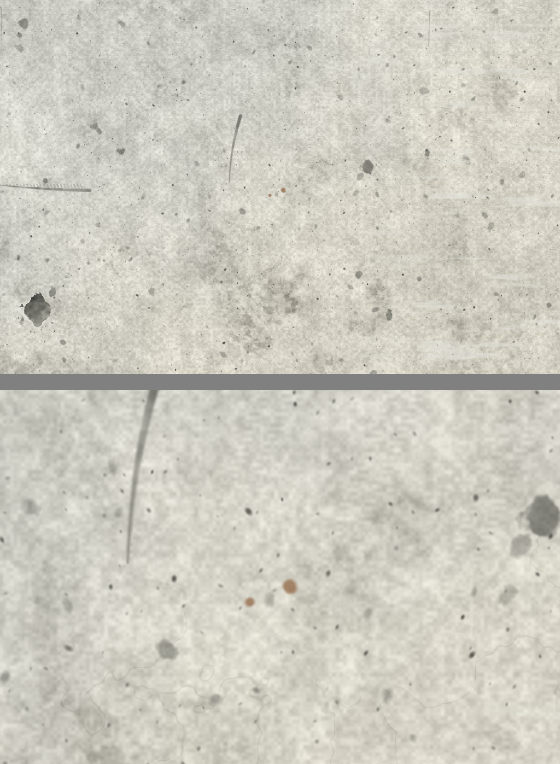
Top: the whole. Bottom: its middle third, enlarged.
Write a WebGL 1 fragment shader that draws this texture.

```glsl
precision highp float;
// Weathered pale concrete wall with grain, pores, grey stains, scratches and a chipped hole.
uniform vec2 u_resolution;

const vec3 CONCRETE = vec3(0.826, 0.823, 0.785);
const vec3 WARM_TINT = vec3(0.004, -0.007, -0.022);
const vec3 COOL_TINT = vec3(0.002, 0.006, 0.012);
const vec3 STAIN = vec3(0.43, 0.43, 0.40);
const vec3 PORE = vec3(0.20, 0.20, 0.18);
const vec3 RUST = vec3(0.55, 0.38, 0.24);
const vec3 CHALK = vec3(0.89, 0.89, 0.86);
const float CLOUDS = 0.13;
const float MOTTLE = 0.13;
const float GRAIN = 0.10;
const float FINE_GRAIN = 0.08;
const float GRIME = 0.13;
const float HAIRLINES = 0.05;

float hash(vec2 p) {
  return fract(sin(dot(p, vec2(127.1, 311.7))) * 43758.5453);
}

float noise(vec2 p) {
  vec2 i = floor(p), f = fract(p);
  f = f * f * (3.0 - 2.0 * f);
  return mix(mix(hash(i), hash(i + vec2(1.0, 0.0)), f.x),
             mix(hash(i + vec2(0.0, 1.0)), hash(i + vec2(1.0)), f.x), f.y);
}

float fbm(vec2 p) {
  float sum = 0.0, amp = 0.533;
  for (int k = 0; k < 4; k++) {
    sum += amp * noise(p);
    p = mat2(1.6, 1.2, -1.2, 1.6) * p + 7.3;
    amp *= 0.5;
  }
  return sum;
}

// Soft disc coverage from a signed distance.
float cover(float d, float soft) {
  return 1.0 - smoothstep(-soft, soft, d);
}

// One random, ragged spot in some cells of a grid; radii are in canvas heights.
float spots(vec2 p, float cells, float chance, float rMin, float rMax, float ragged, float soft) {
  vec2 id = floor(p * cells) + cells;
  vec2 jitter = 0.25 + 0.5 * vec2(hash(id + 3.1), hash(id + 8.7));
  vec2 q = (fract(p * cells) - jitter) / cells;
  q.x *= 0.8 + 0.7 * hash(id + 5.5);
  q.x += q.y * (hash(id + 6.4) - 0.5);
  float size = hash(id + 1.9);
  float r = mix(rMin, rMax, size * size);
  float d = length(q) - r + ragged * r * (fbm(p * 70.0) - 0.5);
  return step(hash(id), chance) * cover(d, soft) * (0.5 + 0.5 * hash(id + 2.3));
}

// Tapered, slightly bowed stroke from a to b.
float stroke(vec2 p, vec2 a, vec2 b, float width, float bow, float soft) {
  vec2 ab = b - a;
  float t = clamp(dot(p - a, ab) / dot(ab, ab), 0.0, 1.0);
  vec2 side = normalize(vec2(-ab.y, ab.x));
  vec2 axis = a + ab * t + side * bow * 4.0 * t * (1.0 - t);
  return cover(length(p - axis) - width * (1.0 - 0.8 * t), soft);
}

// Ragged blot at a given centre.
float blot(vec2 p, vec2 centre, float r, float soft) {
  return cover(length(p - centre) - r + 1.5 * r * (fbm(p * 40.0) - 0.5), soft);
}

void main() {
  vec2 p = gl_FragCoord.xy / u_resolution.y;
  float px = 1.0 / u_resolution.y;
  float soft = max(0.0022, 0.7 * px);

  // Broad clouds, trowel drift and grain
  float clouds = fbm(p * vec2(4.0, 3.2) + 11.0);
  float mottle = fbm(p * vec2(26.0, 22.0));
  float tone = CLOUDS * (clouds - 0.5) + MOTTLE * (mottle - 0.5);
  tone += 0.03 * (noise(p * vec2(38.0, 4.0)) - 0.5);
  tone += GRAIN * (noise(p * 150.0) - 0.5) + FINE_GRAIN * (noise(p * 310.0 + 40.0) - 0.5);
  float warmth = smoothstep(0.2, 1.0, 0.45 * p.x + 0.6 * (1.0 - p.y) + 0.6 * (clouds - 0.5));
  vec3 col = CONCRETE + tone + mix(COOL_TINT, WARM_TINT, warmth);

  // Speckled grime, heavier in a low band
  float band = exp(-pow((p.y - 0.18) / 0.12, 2.0)) * (1.0 - smoothstep(1.0, 1.35, p.x));
  float patches = smoothstep(0.5, 0.75, fbm(p * 9.0 + 21.0) + 0.08 * band);
  float speckle = smoothstep(0.42, 0.68, fbm(p * 65.0 + 5.0));
  col -= GRIME * patches * (0.25 + speckle) * (0.6 + 0.6 * band);

  // Hairline crazing
  float ridge = abs(fbm(p * 17.0 + 31.0) - 0.5);
  col -= HAIRLINES * (1.0 - smoothstep(0.0, 0.014, ridge)) * smoothstep(0.35, 0.6, noise(p * 6.0));

  // Chalky horizontal wipes on the right
  float wipes = smoothstep(0.62, 0.82, fbm(p * vec2(5.0, 42.0) + 3.0));
  col = mix(col, CHALK, 0.6 * wipes * smoothstep(0.8, 1.2, p.x));

  // Grey stains and small pores
  float stains = spots(p, 11.0, 0.24, 0.004, 0.013, 2.2, 0.0035);
  stains = max(stains, 0.8 * spots(p + 0.37, 23.0, 0.12, 0.003, 0.008, 2.0, 0.003));
  stains = max(stains, blot(p, vec2(0.985, 0.555), 0.018, 0.003));
  col = mix(col, STAIN + 0.6 * tone, 0.75 * stains);
  float pores = spots(p + 0.13, 31.0, 0.16, 0.0010, 0.0032, 0.5, soft);
  pores = max(pores, 0.7 * spots(p + 0.71, 58.0, 0.15, 0.0006, 0.0016, 0.3, soft));
  col = mix(col, PORE, 0.85 * pores);

  // Scratches: leaning gouge, level scuff with cross ticks, thin upright lines
  float gouge = stroke(p, vec2(0.643, 0.69), vec2(0.613, 0.513), 0.0045, -0.006, soft);
  float scuff = stroke(p, vec2(0.24, 0.491), vec2(-0.02, 0.507), 0.0045, 0.003, soft);
  float ticks = stroke(p, vec2(0.21, 0.497), vec2(0.0, 0.506), 0.011, 0.0, soft);
  ticks *= smoothstep(0.2, 0.8, 0.5 + 0.5 * sin(p.x * 700.0 + p.y * 300.0));
  float lines = stroke(p, vec2(1.149, 0.97), vec2(1.146, 0.875), 0.0014, 0.0, soft);
  lines = max(lines, stroke(p, vec2(0.003, 0.98), vec2(0.005, 0.88), 0.0014, 0.0, soft));
  float marks = max(max(gouge, scuff), max(0.4 * ticks, 0.6 * lines));
  col = mix(col, STAIN, 0.8 * marks * (0.5 + 0.7 * noise(p * 80.0)));

  // Rust flecks
  float rust = max(blot(p, vec2(0.757, 0.491), 0.006, soft), blot(p, vec2(0.722, 0.477), 0.005, soft));
  col = mix(col, RUST, 0.7 * rust);

  // Chipped hole: pale lower rim, shadowed upper edge, rough floor
  vec2 hole = vec2(0.102, 0.174);
  float rim = blot(p, hole - vec2(0.002, 0.003), 0.039, soft);
  float chip = blot(p, hole, 0.036, soft);
  float lit = smoothstep(-0.03, 0.03, dot(p - hole, vec2(0.5, -0.8)));
  vec3 hollow = mix(STAIN * 0.75, STAIN * 1.3, lit) + 0.3 * (fbm(p * 85.0) - 0.5);
  col = mix(mix(col, CHALK, 0.6 * rim), hollow, chip);

  gl_FragColor = vec4(clamp(col, 0.0, 1.0), 1.0);
}
```
